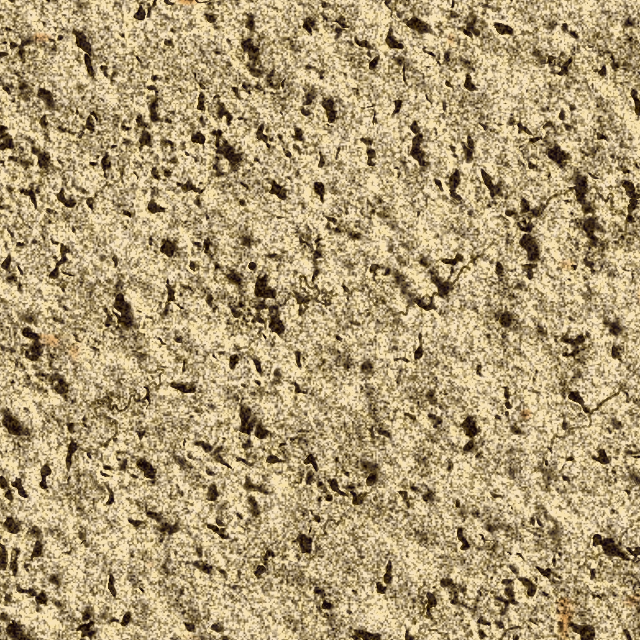
Give the GLSL for this texture, as a Shadertoy shader.

```glsl
// Weathered sandy concrete: a lumpy height field with ragged cavities, lit by
// a low sun from the upper right, with short cast shadows, thin wandering
// cracks, a few rust stains and a coarse coat of sand grains.

vec2 hash22(vec2 p) {
    vec3 q = fract(vec3(p.xyx) * vec3(0.1031, 0.1030, 0.0973));
    q += dot(q, q.yzx + 33.33);
    return fract((q.xx + q.yz) * q.zy);
}

float noise(vec2 p) {
    vec2 i = floor(p), f = fract(p);
    f = f * f * (3.0 - 2.0 * f);
    float bottom = mix(hash22(i).x, hash22(i + vec2(1, 0)).x, f.x);
    float top = mix(hash22(i + vec2(0, 1)).x, hash22(i + vec2(1, 1)).x, f.x);
    return mix(bottom, top, f.y);
}

mat2 rotation(float a) {
    return mat2(cos(a), sin(a), -sin(a), cos(a));
}

// Depth of scattered oblong pits, one candidate per grid cell
float pits(vec2 p, float scale) {
    vec2 g = p * scale, cell = floor(g);
    float depth = 0.0;
    for (int j = -1; j <= 1; j++)
    for (int i = -1; i <= 1; i++) {
        vec2 id = cell + vec2(i, j);
        vec2 place = hash22(id + 9.0), shape = hash22(id + 71.0);
        float density = 1.1 * noise(id / scale * 5.0 + 3.0);
        if (hash22(id + 137.0).x > density) continue;
        vec2 d = rotation(0.9 + 2.2 * (shape.x - 0.5)) * (g - id - place);
        d.y *= 1.2 + place.x;
        float size = 0.15 + 0.33 * shape.y * shape.y;
        depth = max(depth, size * (1.0 - smoothstep(0.2, 1.25, length(d) / size)));
    }
    return depth / scale;
}

// Rounded lumps minus single pits and clustered, eroded cavities
float height(vec2 p) {
    float broad = noise(rotation(0.4) * p * 20.0);
    float middle = noise(rotation(0.9) * p * 41.0 + 5.0);
    float fine = noise(rotation(1.9) * p * 88.0 + 11.0);
    float tiny = noise(rotation(2.6) * p * 180.0 + 23.0);
    float rough = 0.65 + 0.7 * noise(p * 5.0 + 90.0);
    float h = 0.021 * (broad - 0.5) + 0.013 * (middle - 0.5) + 0.006 * (fine - 0.5);
    h = rough * h + 0.002 * (tiny - 0.5);
    vec2 ragged = p + 0.020 * (vec2(middle, noise(p * 48.0 + 40.0)) - 0.5)
                    + 0.013 * (vec2(fine, noise(p * 105.0 + 60.0)) - 0.5);
    vec2 along = rotation(0.8) * ragged;
    float hollow = 0.7 * noise(along * vec2(31.0, 23.0) + 80.0) + 0.3 * fine;
    float limit = 0.73 - 0.22 * noise(p * 6.0 + 31.0);
    float cavity = smoothstep(limit, limit + 0.24, hollow);
    return h - 0.9 * pits(ragged, 22.0) - 0.014 * cavity;
}

// Jagged level set that the cracks follow, mostly rising to the right
float crackField(vec2 p) {
    float line = noise(rotation(-0.75) * p * vec2(3.0, 6.5) + 8.0) - 0.5;
    line += 0.16 * (noise(p * 25.0) - 0.5) + 0.09 * (noise(p * 68.0) - 0.5);
    return line + 0.05 * (noise(p * 150.0) - 0.5);
}

// Hairlines broken up by a mask
float cracks(vec2 p) {
    float f = crackField(p), e = 0.001;
    vec2 grad = vec2(crackField(p + vec2(e, 0)) - f, crackField(p + vec2(0, e)) - f) / e;
    float away = abs(f) / max(length(grad), 1.5);
    float mask = smoothstep(0.46, 0.6, noise(p * 5.5 + 21.0));
    mask *= 0.45 + 0.55 * noise(p * 35.0 + 12.0);
    return mask * (1.0 - smoothstep(0.0007, 0.0034, away));
}

void mainImage(out vec4 fragColor, in vec2 fragCoord) {
    vec2 p = fragCoord / iResolution.y;
    vec2 toSun = normalize(vec2(0.80, 0.60));

    // Sand grains in two sizes
    float grain = 0.62 * noise(p * 390.0) + 0.38 * noise(rotation(0.6) * p * 240.0) - 0.5;
    float patches = noise(p * 6.0 + 50.0) - 0.5;

    // Slope towards the sun and shadow cast by higher ground
    float h = height(p);
    float slope = (h - height(p + toSun * 0.003)) / 0.003;
    float block = 0.0;
    for (int i = 1; i <= 6; i++) {
        float reach = 0.0033 * float(i);
        block = max(block, height(p + toSun * reach) - h - 0.5 * reach);
    }
    float shadow = smoothstep(0.0, 0.0055, block + 0.003 * grain);

    // Brightness from light, hollows, grain, shadow and cracks
    float light = 0.75 + 0.27 * clamp(slope, -0.9, 0.7) + 0.05 * patches;
    light += clamp(8.0 * (h + 0.001), -0.14, 0.05);
    light += 1.02 * grain;
    light = mix(light, 0.17 + 0.4 * grain, 0.92 * shadow);
    light = mix(light, 0.24 + 0.4 * grain, 0.9 * cracks(p));
    light = clamp(light, 0.08, 0.97);

    // Sandy hue: warmer on sunlit slopes, greyer on flat tops
    float warmth = 0.24 * smoothstep(-0.15, 0.5, light);
    warmth += 0.04 * clamp(slope, -0.5, 1.0) + 0.09 * (noise(p * 190.0 + 30.0) - 0.5);
    vec3 color = vec3(light, light - 0.055 - 0.1 * warmth, light - warmth);

    // Sparse, small rust stains
    float rust = smoothstep(0.92, 1.0, noise(p * 17.0 + 17.0)) * noise(p * 60.0);
    color *= mix(vec3(1.0), vec3(0.85, 0.6, 0.3), 0.8 * rust);

    fragColor = vec4(clamp(color, 0.0, 1.0), 1.0);
}
```
